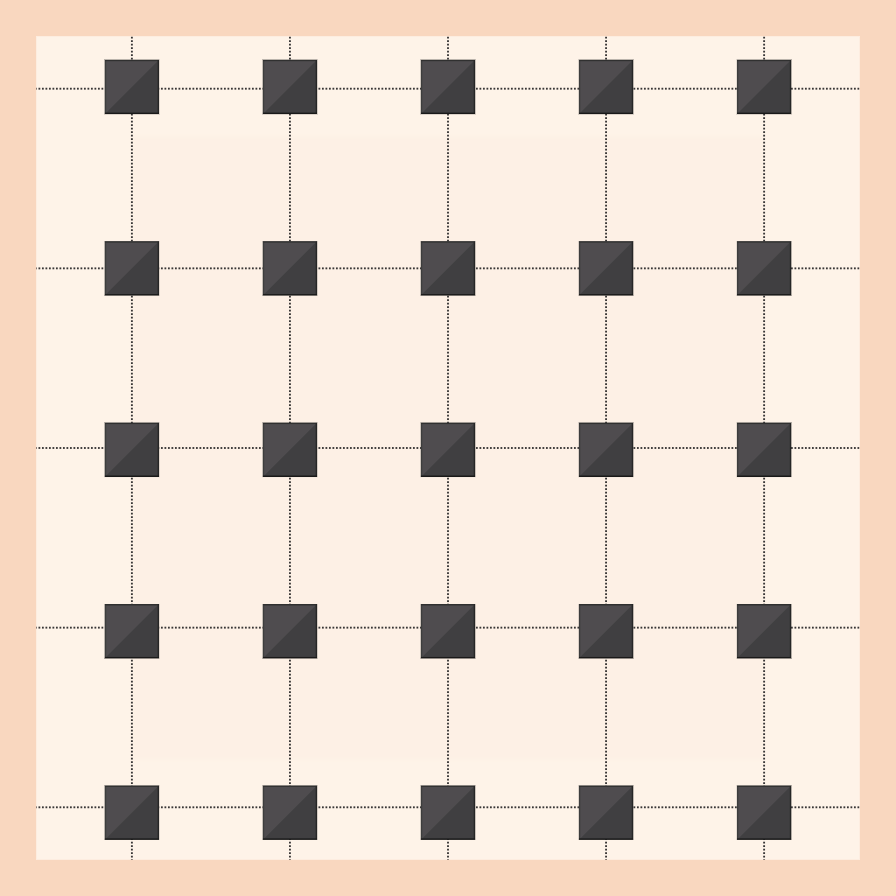
Give the GLSL for this pattern, as a WebGL 2 fragment shader.

```glsl
#version 300 es
precision highp float;
// Framed cream panel with a five by five grid of dark bevelled squares on dotted lines.

#define FRAME_WIDTH 0.0404
#define COLUMN_PITCH 0.1764
#define ROW_PITCH 0.2025
#define LINE_PITCH 0.2005
#define ROW_CENTER 0.498
#define SQUARE_HALF 0.0304
#define RIM_WIDTH 0.0017
#define DOTS_ACROSS 256.0
#define DOT_LENGTH 0.0020
#define LINE_WIDTH 0.0021

uniform vec2 u_resolution;
out vec4 fragColor;

const vec3 FRAME = vec3(0.976, 0.843, 0.749);
const vec3 PANEL_EDGE = vec3(0.996, 0.953, 0.910);
const vec3 PANEL_CENTER = vec3(0.992, 0.943, 0.897);
const vec3 LIT_FACE = vec3(0.308, 0.300, 0.308);
const vec3 DARK_FACE = vec3(0.250, 0.248, 0.254);
const vec3 INK = vec3(0.22, 0.21, 0.21);

float pixel;

// Antialiased coverage of the region where the distance is negative.
float coverage(float d) {
    return clamp(0.5 - d / pixel, 0.0, 1.0);
}

float boxDistance(vec2 p, vec2 halfSize) {
    vec2 d = abs(p) - halfSize;
    return max(d.x, d.y);
}

// Signed offset from the nearest of five evenly spaced positions.
float nearestOfFive(float offset, float pitch) {
    return offset - pitch * clamp(floor(offset / pitch + 0.5), -2.0, 2.0);
}

// Dots repeating along one axis, with a fixed width across it.
float dottedLine(float along, float across) {
    float period = 1.0 / DOTS_ACROSS;
    float dotOffset = (fract(along * DOTS_ACROSS + 0.25) - 0.5) * period;
    return coverage(abs(dotOffset) - 0.5 * DOT_LENGTH)
         * coverage(abs(across) - 0.5 * LINE_WIDTH);
}

// Square split along its rising diagonal, with thin shaded rims.
vec3 squareColor(vec2 p) {
    vec3 color = mix(DARK_FACE, LIT_FACE, coverage((p.x - p.y) * 0.7071));
    float inner = SQUARE_HALF - RIM_WIDTH;
    color = mix(color, vec3(0.24), coverage(p.x + inner));
    color = mix(color, vec3(0.19), coverage(inner - p.y));
    color = mix(color, vec3(0.15), coverage(inner - p.x));
    return mix(color, vec3(0.10), coverage(p.y + inner));
}

void main() {
    vec2 uv = gl_FragCoord.xy / u_resolution;
    pixel = 1.0 / min(u_resolution.x, u_resolution.y);
    vec2 centered = uv - 0.5;

    // Panel with a faintly warmer middle.
    float middle = 1.0 - smoothstep(-0.004, 0.004, boxDistance(centered, vec2(0.353, 0.348)));
    vec3 color = mix(PANEL_EDGE, PANEL_CENTER, middle);

    // Dotted grid lines.
    float columnOffset = nearestOfFive(centered.x, COLUMN_PITCH);
    float lineOffset = nearestOfFive(centered.y, LINE_PITCH);
    float dots = max(dottedLine(uv.y, columnOffset), dottedLine(uv.x, lineOffset));
    color = mix(color, INK, dots);

    // Squares on the crossings.
    vec2 local = vec2(columnOffset, nearestOfFive(uv.y - ROW_CENTER, ROW_PITCH));
    color = mix(color, squareColor(local), coverage(boxDistance(local, vec2(SQUARE_HALF))));

    // Outer frame.
    float panel = coverage(boxDistance(centered, vec2(0.5 - FRAME_WIDTH)));
    fragColor = vec4(mix(FRAME, color, panel), 1.0);
}
```
